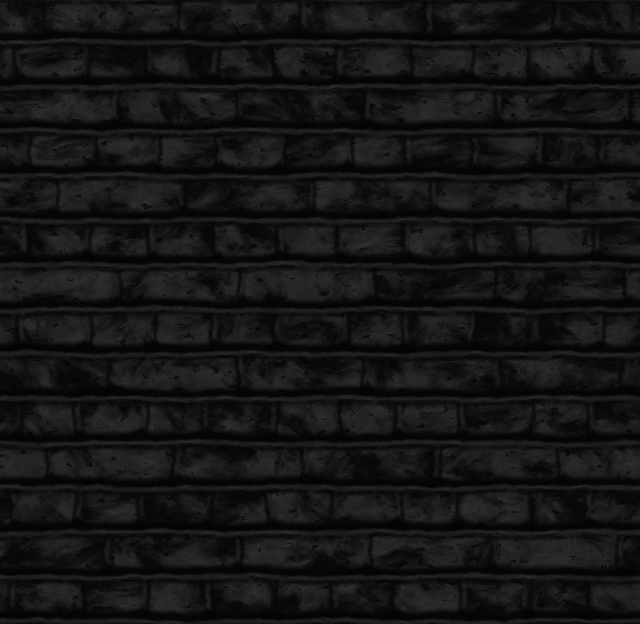
A Shadertoy shader for this texture:

```glsl
// Blackened brick wall: courses of long bricks alternating with courses of short ones.

const float COURSES = 14.0;

// Sideways offset of the upright joints in each course, in brick lengths, bottom first
const float SHIFT[14] = float[14](0.23, 0.86, 0.23, 0.40, 0.24, 0.88, 0.37,
                                  0.90, 0.37, 0.41, 0.42, 0.89, 0.33, 0.37);

float hash(vec2 p) {
    return fract(sin(dot(p, vec2(12.99, 78.23))) * 4375.85);
}

// Smoky noise from warped, rotated layers of sines, roughly -1 to 1
float smoke(vec2 p) {
    float sum = 0.0, amp = 0.55;
    for (int i = 0; i < 6; i++) {
        p = mat2(0.8, 0.6, -0.6, 0.8) * p * 1.75 + 0.55 * sin(p.yx * 1.3) + 1.7;
        sum += amp * sin(p.x) * sin(p.y);
        amp *= 0.7;
    }
    return sum;
}

void mainImage(out vec4 fragColor, in vec2 fragCoord) {
    vec2 uv = fragCoord / iResolution.xy;
    vec2 p = uv * vec2(14.336, COURSES);   // one unit is one course height
    float grain = smoke(p * vec2(2.6, 3.4));
    float cloud = smoke(p * 0.8 + 20.0);

    // Signed height above the nearest bed joint, which waves gently
    float y = p.y - 0.05;
    float bed = floor(y + 0.5);
    float wave = 0.018 * sin(p.x * 1.1 + bed * 2.4) + 0.016 * sin(p.x * 2.7 + bed * 5.1);
    float h = y - bed - wave - 0.022 * grain;
    float row = mod(h < 0.0 ? bed - 1.0 : bed, COURSES);

    // Signed distance to the nearest upright joint, with a little jitter
    float count = mod(row, 2.0) < 0.5 ? 10.0 : 5.0;
    float t = uv.x * count - SHIFT[int(row)];
    float joint = floor(t + 0.5);
    vec2 jointId = vec2(mod(joint, count), row);
    float d = (t - joint) * 14.336 / count - 0.08 * (hash(jointId) - 0.5);
    d += 0.018 * sin(p.y * 5.0 + joint * 3.0) + 0.035 * grain;
    vec2 brickId = vec2(mod(d < 0.0 ? joint - 1.0 : joint, count), row);
    float tone = hash(brickId + 31.7);

    // Brick face: mottled, with soot gathering in patches and towards the top
    vec2 drift = 40.0 * vec2(tone, hash(brickId + 9.1));
    float soot = smoke(p * vec2(1.3, 1.9) + drift);
    float rim = 0.7 * exp(-9.0 * abs(d)) + 0.9 * exp(-6.0 * abs(h));
    float grime = smoothstep(-0.45, 0.95, soot + 0.6 * rim + 0.5 * (tone - 0.5));
    float shade = 0.148 + 0.014 * cloud + 0.024 * grain;
    shade = mix(shade, 0.036, grime);

    // Fine pits, cracks and pale scuffs
    float rough = smoke(p * vec2(4.2, 7.0) + drift.yx);
    shade += 0.02 * rough * (1.0 - 0.6 * grime);
    shade = mix(shade, 0.02, 0.75 * smoothstep(0.3, 0.75, rough + 0.45 * soot + 0.2 * rim - 0.15));

    // Upright joints: a worn pale streak beside a dark crease
    float side = hash(jointId + 4.3) < 0.5 ? -1.0 : 1.0;
    float crease = 1.0 - smoothstep(0.02, 0.08, abs(d - 0.1 * side));
    float streak = 1.0 - smoothstep(0.015, 0.085, abs(d));
    float worn = clamp(0.65 + 0.5 * grain + 0.7 * (hash(jointId + 6.0) - 0.5), 0.1, 1.0);
    shade = mix(shade, 0.03, 0.7 * crease);
    shade = mix(shade, 0.125 + 0.03 * rough, streak * worn);

    // Deep shadow at the foot of each brick, curling up at its corners
    float curl = 0.12 * exp(-9.0 * abs(d));
    float foot = step(0.0, h) * (1.0 - smoothstep(0.13, 0.29, h + 0.05 * soot - curl));
    shade = mix(shade, 0.016, 0.95 * foot);

    // Broken dark line along the top
    float top = step(h, 0.0) * (1.0 - smoothstep(0.07, 0.17, -h + 0.05 * soot - 0.5 * curl));
    shade = mix(shade, 0.025, top * clamp(0.65 + 0.6 * grain, 0.2, 0.95));

    // Bed mortar, lit along its ridge and fraying on both sides
    float mortar = 1.0 - smoothstep(0.015, 0.09, abs(h) + 0.015 * rough);
    float ridge = 0.125 + 0.015 * cloud + 0.022 * grain + 0.025 * rough;
    shade = mix(shade, ridge, mortar);

    // Thin dark gaps where the mortar has come away from the bricks below
    float gap = 1.0 - smoothstep(0.0, 0.035, abs(h + 0.045 + 0.02 * rough));
    shade = mix(shade, 0.04, 0.75 * gap * smoothstep(-0.1, 0.4, cloud + 0.5 * grain));

    fragColor = vec4(vec3(clamp(shade, 0.012, 0.21)), 1.0);
}
```
